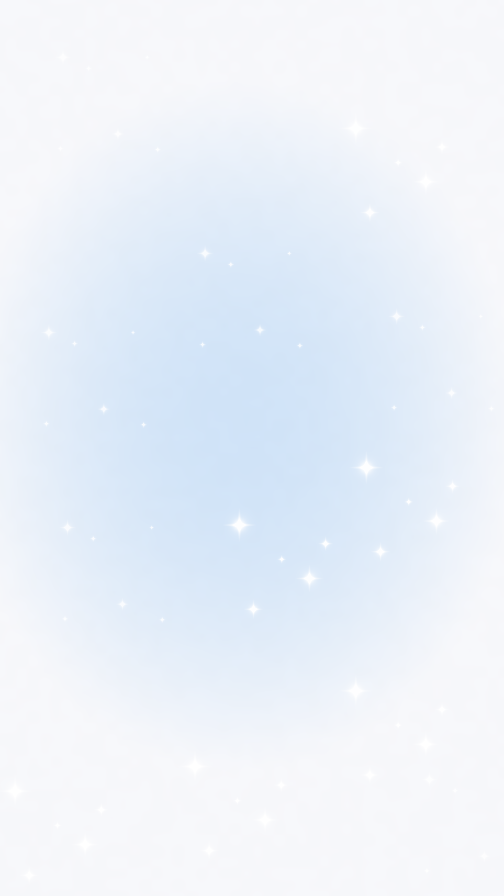
Give the GLSL for this background, as a Shadertoy shader.

```glsl
const vec3 PAPER = vec3(0.967, 0.970, 0.982);
const vec3 SKY = vec3(0.815, 0.890, 0.970);
const vec3 STAR_WHITE = vec3(1.0);

// Lengths are in canvas widths
const vec2 GLOW_CENTER = vec2(0.475, 0.933);
const vec2 GLOW_RADIUS = vec2(0.56, 0.69);
const float GLOW_FALLOFF = 1.2;
const float GRAIN_SCALE = 45.0;
const float GRAIN_AMOUNT = 0.006;
const float RAY_WIDTH = 0.075;
const float BRIGHT_OPACITY = 0.95;
const float FAINT_OPACITY = 0.8;

// Two star clusters (offset, arm length), each stamped at several anchors
const int BRIGHT_STARS = 5;
const vec3 BRIGHT_CLUSTER[BRIGHT_STARS] = vec3[](
    vec3(0.0, 0.0, 0.034), vec3(0.139, -0.106, 0.028),
    vec3(0.028, -0.167, 0.020), vec3(0.171, -0.037, 0.015),
    vec3(0.084, -0.068, 0.009));
const int FAINT_STARS = 6;
const vec3 FAINT_CLUSTER[FAINT_STARS] = vec3[](
    vec3(0.0, 0.0, 0.017), vec3(0.109, -0.152, 0.013),
    vec3(-0.005, -0.181, 0.007), vec3(0.188, -0.183, 0.007),
    vec3(0.051, -0.022, 0.007), vec3(0.167, 0.0, 0.005));
const int ANCHORS = 6;
const vec2 BRIGHT_ANCHORS[ANCHORS] = vec2[](
    vec2(0.706, 1.523), vec2(0.727, 0.850), vec2(0.475, 0.736),
    vec2(0.706, 0.407), vec2(0.387, 0.257), vec2(0.030, 0.208));
const vec2 FAINT_ANCHORS[ANCHORS] = vec2[](
    vec2(0.407, 1.275), vec2(0.787, 1.150), vec2(0.097, 1.118),
    vec2(0.134, 0.731), vec2(0.125, 1.664), vec2(0.852, 0.231));

float hash(vec2 cell) {
    return fract(sin(dot(cell, vec2(127.1, 311.7))) * 43758.5);
}

float valueNoise(vec2 p) {
    vec2 cell = floor(p);
    vec2 t = smoothstep(0.0, 1.0, fract(p));
    float low = mix(hash(cell), hash(cell + vec2(1, 0)), t.x);
    float high = mix(hash(cell + vec2(0, 1)), hash(cell + vec2(1, 1)), t.x);
    return mix(low, high, t.y);
}

// Tapered ray along the x axis, in units of the arm length
float ray(vec2 q, float blur) {
    float taper = max(1.0 - q.x, 0.0);
    float width = RAY_WIDTH * taper + blur;
    return taper * exp(-q.y * q.y / (width * width));
}

// Four-pointed sparkle with a soft core and a wider halo
float sparkle(vec2 offset, float size, float pixel) {
    vec2 q = abs(offset) / size;
    float blur = 0.5 * pixel / size;
    float d2 = dot(q, q);
    float core = exp(-d2 * 11.0) + 0.3 * exp(-d2 * 3.0);
    return min(core + 0.85 * max(ray(q, blur), ray(q.yx, blur)), 1.0);
}

void mainImage(out vec4 fragColor, in vec2 fragCoord) {
    float pixel = 1.0 / iResolution.x;
    vec2 p = fragCoord * pixel;

    // Pale oval glow on paper
    vec2 g = (p - GLOW_CENTER) / GLOW_RADIUS;
    float glow = pow(max(1.0 - dot(g, g), 0.0), GLOW_FALLOFF);
    vec3 color = mix(PAPER, SKY, glow);
    color += GRAIN_AMOUNT * (valueNoise(p * GRAIN_SCALE) - 0.5);

    // Stamped star clusters
    float stars = 0.0;
    for (int a = 0; a < ANCHORS; a++) {
        for (int i = 0; i < BRIGHT_STARS; i++) {
            vec3 star = BRIGHT_CLUSTER[i];
            vec2 offset = p - BRIGHT_ANCHORS[a] - star.xy;
            stars = max(stars, BRIGHT_OPACITY * sparkle(offset, star.z, pixel));
        }
        for (int i = 0; i < FAINT_STARS; i++) {
            vec3 star = FAINT_CLUSTER[i];
            vec2 offset = p - FAINT_ANCHORS[a] - star.xy;
            stars = max(stars, FAINT_OPACITY * sparkle(offset, star.z, pixel));
        }
    }
    fragColor = vec4(mix(color, STAR_WHITE, stars), 1.0);
}
```
